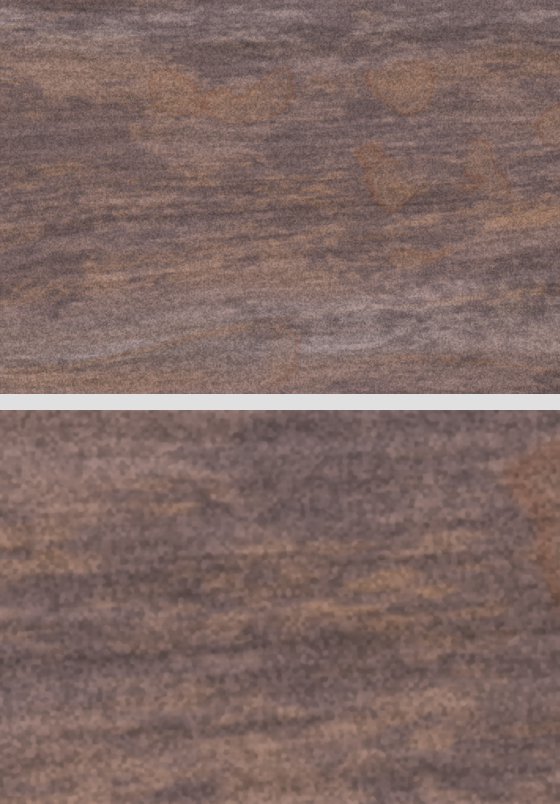
Top, the full canvas; bottom, a detail of the centre.
Reproduce this texture procedurally as a WebGL 1 fragment shader.

```glsl
precision highp float;
uniform vec2 u_resolution;

const vec3 BASE  = vec3(0.520, 0.425, 0.405);
const vec3 PLUM  = vec3(0.405, 0.338, 0.345);
const vec3 GREY  = vec3(0.560, 0.500, 0.505);
const vec3 OCHRE = vec3(0.590, 0.445, 0.355);
const vec3 RUST  = vec3(0.520, 0.340, 0.255);
const float STRATA_CONTRAST = 0.17;
const float GRAIN_CONTRAST  = 0.13;
const float GRAIN_DENSITY   = 250.0;
const float MOTTLE_AMOUNT   = 0.72;
const float VEIN_AMOUNT     = 0.50;
const float STAIN_SCALE     = 4.2;
const float STAIN_RADIUS    = 0.34;
const float RIM_WIDTH       = 0.028;

vec3 hash3(vec2 p) {
  vec3 q = fract(p.xyx * vec3(0.1031, 0.1030, 0.0973));
  q += dot(q, q.yxz + 33.33);
  return fract((q.xxy + q.yzz) * q.zyx);
}

// Cellular noise: x = blended cell value, y = nearest distance, z = nearest id
vec3 cells(vec2 p) {
  vec2 base = floor(p);
  vec2 f = p - base;
  float total = 0.0, weight = 0.0, nearest = 9.0, id = 0.0;
  for (int j = -1; j <= 1; j++) {
    for (int i = -1; i <= 1; i++) {
      vec2 offset = vec2(float(i), float(j));
      vec3 h = hash3(base + offset);
      vec2 d = offset + 0.15 + 0.7 * h.xy - f;
      float d2 = dot(d, d);
      float w = exp(-5.0 * d2);
      total += w * h.z;
      weight += w;
      if (d2 < nearest) { nearest = d2; id = h.z; }
    }
  }
  return vec3(total / weight, sqrt(nearest), id);
}

float soft(vec2 p) { return cells(p).x; }
float signedSoft(vec2 p) { return 2.0 * soft(p) - 1.0; }
float bump(float x, float centre, float width) {
  float t = (x - centre) / width;
  return exp(-t * t);
}

// Height within the bedding, which climbs gently to the right
float beddingHeight(vec2 p) {
  float slope = 0.025 + 0.075 * bump(p.y, 0.36, 0.28);
  float wave = 0.010 * sin(4.3 * p.x + 5.0 * p.y + 1.0)
             + 0.004 * sin(10.7 * p.x - 9.0 * p.y)
             + 0.0015 * sin(27.0 * p.x + 23.0 * p.y);
  return p.y - slope * p.x + wave;
}

// Fine layers, each thinner and shorter than the last
float strata(vec2 b) {
  return 0.40 * signedSoft(b * vec2(1.6, 24.0) + 7.0)
       + 0.42 * signedSoft(b * vec2(3.5, 68.0) + 31.0)
       + 0.38 * signedSoft(b * vec2(8.0, 135.0) + 53.0);
}

// Dark specks gathered in patches, strongest in the middle
float mottle(vec2 b) {
  float region = soft(b * vec2(2.6, 5.5) + 11.0) + 0.22 * bump(b.y, 0.48, 0.32);
  float patches = soft(b * vec2(9.0, 21.0) + 71.0);
  float specks = soft(b * vec2(34.0, 88.0) + 93.0);
  float density = 0.45 * region + 0.35 * patches + 0.35 * specks;
  return smoothstep(0.50, 0.82, density);
}

// Ochre seams following the bedding
float veins(vec2 b) {
  float field = soft(b * vec2(1.3, 8.0) + 19.0);
  float seam = bump(field, 0.50, 0.045);
  return seam * smoothstep(0.30, 0.70, soft(b * vec2(3.0, 10.0) + 41.0));
}

// Rounded mineral stains: x = fill, y = broken rust rim
vec2 stains(vec2 p) {
  vec2 warp = vec2(signedSoft(p * 7.0 + 5.0), signedSoft(p * 7.0 + 63.0));
  vec2 fine = vec2(signedSoft(p * 24.0 + 15.0), signedSoft(p * 24.0 + 37.0));
  vec3 c = cells((p + 0.055 * warp + 0.008 * fine) * vec2(0.85, 1.1) * STAIN_SCALE + 3.0);
  float present = smoothstep(0.48, 0.54, c.z) * smoothstep(0.98, 0.78, p.y);
  float fill = smoothstep(STAIN_RADIUS + 0.02, STAIN_RADIUS - 0.04, c.y);
  float rim = bump(c.y, STAIN_RADIUS, RIM_WIDTH);
  float broken = smoothstep(0.42, 0.68, soft(p * 6.0 + 83.0));
  return present * vec2(fill * broken, rim * broken);
}

void main() {
  vec2 p = gl_FragCoord.xy / u_resolution.y;
  vec2 b = vec2(p.x, beddingHeight(p));
  float layers = strata(b);

  // Broad colour bands
  float pale = 0.75 * bump(b.y, 0.10, 0.085) + 0.60 * bump(b.y, 0.93, 0.10);
  pale *= 0.45 + 0.8 * soft(b * vec2(2.0, 26.0) + 23.0);
  float warm = smoothstep(0.35, 0.75, soft(b * vec2(1.7, 13.0) + 47.0));
  vec3 color = mix(BASE, OCHRE, 0.40 * warm);
  color = mix(color, GREY, clamp(pale + 0.18 * layers, 0.0, 0.85));

  // Stains, seams and dark specks
  vec2 stain = stains(p);
  color = mix(color, OCHRE, 0.35 * stain.x);
  color = mix(color, OCHRE, VEIN_AMOUNT * veins(b));
  color = mix(color, PLUM, MOTTLE_AMOUNT * mottle(b) * (1.0 - 0.5 * stain.x));
  color = mix(color, RUST, 0.42 * stain.y);

  // Layer relief and sandy grain
  float grain = signedSoft(p * GRAIN_DENSITY) + 0.5 * signedSoft(p * vec2(0.35, 0.5) * GRAIN_DENSITY + 29.0);
  color *= 1.0 + STRATA_CONTRAST * layers * (1.0 - 0.5 * stain.x) + GRAIN_CONTRAST * grain;
  gl_FragColor = vec4(clamp(color, 0.0, 1.0), 1.0);
}
```
